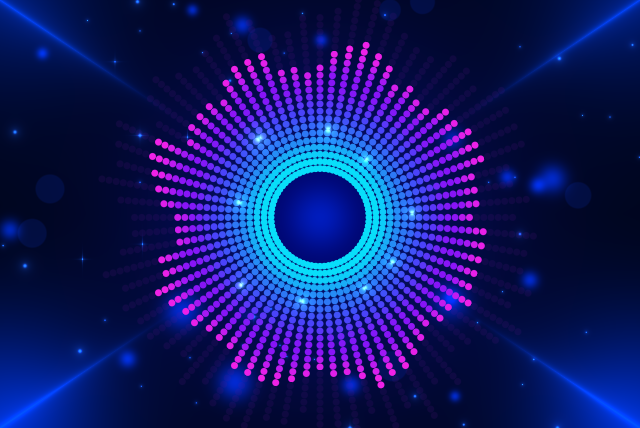
A Shadertoy shader for this background:

```glsl
// Radial equalizer: rings of dots on 72 spokes around a deep blue disc,
// cyan inside and magenta at the tips, over a navy field with diagonal
// corner beams, soft bokeh and stars. Lengths are in canvas heights.

const float TAU = 6.2831853;
const float SPOKES = 72.0;

float hash(float n) { return fract(sin(n * 12.9898 + 4.137) * 43758.547); }

vec2 scatter(float id, vec2 halfSize) {
    return (2.0 * vec2(hash(id), hash(id + 57.3)) - 1.0) * halfSize;
}

// Cyan, blue, violet, magenta by distance from the center
vec3 dotColor(float r) {
    vec3 col = mix(vec3(0.03, 0.87, 0.98), vec3(0.17, 0.48, 0.96), smoothstep(0.13, 0.20, r));
    col = mix(col, vec3(0.28, 0.27, 0.98), smoothstep(0.19, 0.25, r));
    col = mix(col, vec3(0.53, 0.08, 0.97), smoothstep(0.24, 0.31, r));
    return mix(col, vec3(0.93, 0.13, 0.92), smoothstep(0.32, 0.41, r));
}

// Dark field, central glow, beams along the diagonals
vec3 backdrop(vec2 p, vec2 halfSize, float r) {
    vec3 col = vec3(0.0, 0.018, 0.105) + vec3(0.02, 0.04, 0.35) * exp(-6.0 * r * r);
    vec2 q = abs(p), axis = normalize(halfSize);
    float along = dot(q, axis);
    float across = abs(q.x * axis.y - q.y * axis.x);
    float fade = smoothstep(0.36, 0.85, along);
    float beam = 0.5 * exp(-across / 0.006) + 0.3 * exp(-across / (0.07 * along));
    col += vec3(0.01, 0.25, 0.85) * beam * fade;
    float corner = exp(-16.0 * dot(q - halfSize, q - halfSize));
    return col + vec3(0.0, 0.14, 0.6) * corner * mix(0.35, 0.9, smoothstep(0.2, -0.2, p.y));
}

// Soft glows, flat bokeh discs and small stars
vec3 lights(vec2 p, vec2 halfSize, float px) {
    vec3 col = vec3(0.0);
    for (float i = 0.0; i < 22.0; i++) {
        vec2 c = scatter(i + 3.0, halfSize);
        float size = mix(0.012, 0.045, pow(hash(i + 200.0), 2.0));
        float d = length(p - c);
        float outside = smoothstep(0.25, 0.42, length(c));
        col += vec3(0.0, 0.13, 0.6) * outside * exp(-d * d / (size * size));
    }
    for (float i = 0.0; i < 8.0; i++) {
        vec2 c = scatter(i + 310.0, halfSize);
        float disc = smoothstep(px, -px, length(p - c) - mix(0.025, 0.036, hash(i)));
        col += vec3(0.01, 0.06, 0.22) * disc * 0.5 * smoothstep(0.25, 0.42, length(c));
    }
    for (float i = 0.0; i < 60.0; i++) {
        vec2 c = scatter(i + 420.0, halfSize), q = abs(p - c);
        float size = mix(0.0012, 0.004, pow(hash(i + 500.0), 3.0));
        float star = exp(-dot(q, q) / (size * size));
        float halo = 0.35 * exp(-length(q) / (2.5 * size));
        float flare = 0.5 * exp(-min(q.x, q.y) / 0.001 - max(q.x, q.y) / 0.008);
        flare *= step(0.88, hash(i + 600.0));
        col += vec3(0.12, 0.42, 1.0) * (star + halo + flare) * smoothstep(0.1, 0.3, length(c));
    }
    return col;
}

// Bright glints lying on the dot rings
vec3 glints(vec2 p) {
    vec3 col = vec3(0.0);
    for (float i = 0.0; i < 9.0; i++) {
        float a = 0.7 + i * TAU / 9.0 + 0.4 * hash(i + 71.0);
        vec2 c = mix(0.17, 0.26, hash(i + 80.0)) * vec2(cos(a), sin(a));
        float d = length(p - c);
        float size = mix(0.004, 0.008, hash(i + 90.0));
        col += vec3(0.5, 0.75, 0.8) * exp(-d * d / (size * size));
        col += vec3(0.05, 0.18, 0.25) * exp(-d * d / (12.0 * size * size));
    }
    return col;
}

void mainImage(out vec4 fragColor, in vec2 fragCoord) {
    float px = 1.0 / iResolution.y;
    vec2 halfSize = 0.5 * iResolution.xy * px;
    vec2 p = fragCoord * px - halfSize;
    vec2 q = p + vec2(0.0, 0.008);
    float r = length(q);

    vec3 col = backdrop(p, halfSize, r) + lights(p, halfSize, px);

    // Nearest spoke and its length, peaking eight times per turn
    float angle = atan(q.y, q.x), pitch = TAU / SPOKES;
    float spoke = floor(angle / pitch + 0.5);
    float id = mod(spoke, SPOKES);
    float count = floor(14.9 + 1.6 * cos(8.0 * spoke * pitch - 3.77) + 2.6 * hash(id + 11.0));
    float ghostCount = count + floor(5.0 + 4.0 * hash(id + 130.0));

    // Nearest dot on that spoke
    float ring = clamp(floor((r - 0.114) / 0.0168 + 0.5), 0.0, ghostCount);
    float ringRadius = 0.114 + 0.0168 * ring;
    float da = angle - spoke * pitch;
    float d = length(r * vec2(cos(da), sin(da)) - vec2(ringRadius, 0.0)) - 0.0081;
    float mask = smoothstep(0.7 * px, -0.7 * px, d);

    bool solid = ring < count + 0.5;
    float tip = 0.65 * smoothstep(2.5, 0.0, count - ring);
    vec3 ink = mix(dotColor(ringRadius), vec3(0.95, 0.13, 0.9), tip);
    col = mix(col, solid ? ink : vec3(0.42, 0.08, 0.6), mask * (solid ? 1.0 : 0.13));

    // Central disc, then glints over the rings
    vec3 disc = mix(vec3(0.0, 0.11, 0.74), vec3(0.0, 0.03, 0.46), smoothstep(0.0, 0.11, r));
    col = mix(col, disc, (1.0 - mask) * smoothstep(0.116, 0.112, r));
    col += glints(q);

    fragColor = vec4(clamp(col, 0.0, 1.0), 1.0);
}
```
